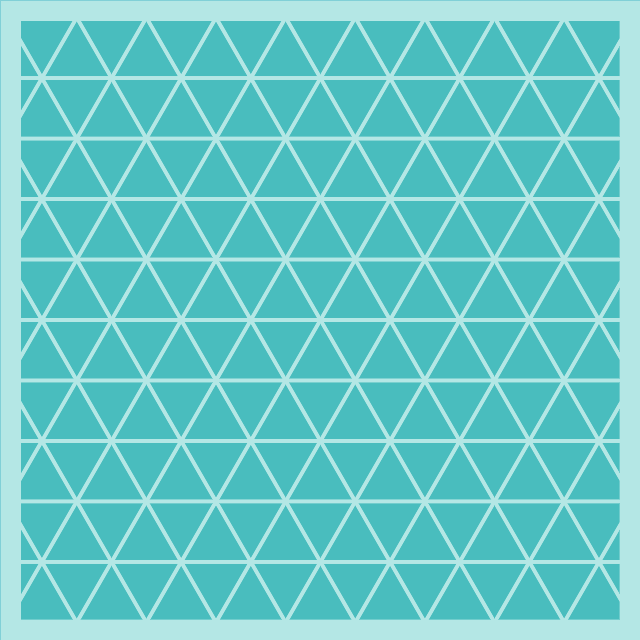
Write a WebGL 2 fragment shader that draws this pattern.

```glsl
#version 300 es
precision highp float;
// Draws a teal lattice of triangles with pale lines inside a pale square border.

uniform vec2 u_resolution;
out vec4 fragColor;

// Distance to the nearest whole number
vec3 distanceToInteger(vec3 v) {
    return abs(v - round(v));
}

void main() {
    vec2 uv = gl_FragCoord.xy / u_resolution;
    float pixel = 1.0 / min(u_resolution.x, u_resolution.y);
    vec3 teal = vec3(0.286, 0.741, 0.745);
    vec3 paleAqua = vec3(0.706, 0.906, 0.898);

    // Lattice units: one triangle side across, one triangle height down
    vec2 cell = (uv - vec2(0.5007, 0.5)) / vec2(0.1088, 0.0945);

    // Three line families: level, falling and rising
    vec3 families = vec3(cell.y, cell.x + 0.5 * cell.y, cell.x - 0.5 * cell.y);
    vec3 gaps = distanceToInteger(families) * vec3(0.0945, 0.0943, 0.0943);
    float lineDistance = min(gaps.x, min(gaps.y, gaps.z)) - 0.0031;
    float lines = 1.0 - smoothstep(-0.5 * pixel, 0.5 * pixel, lineDistance);

    // Square border
    vec2 fromCentre = abs(uv - vec2(0.5005, 0.4995));
    float panelDistance = max(fromCentre.x, fromCentre.y) - 0.4676;
    float border = smoothstep(-0.5 * pixel, 0.5 * pixel, panelDistance);

    vec3 colour = mix(teal, paleAqua, max(lines, border));

    // Hairline along the left and top edges
    float edgeDistance = min(uv.x, 1.0 - uv.y) - 0.001;
    float hairline = 1.0 - smoothstep(-0.5 * pixel, 0.5 * pixel, edgeDistance);
    colour = mix(colour, vec3(0.42, 0.78, 0.82), hairline);

    fragColor = vec4(colour, 1.0);
}
```
